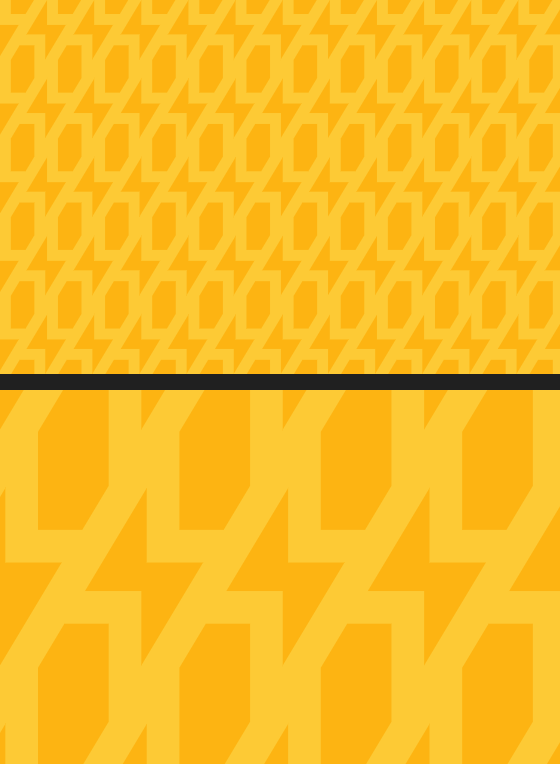
Top, the full canvas; bottom, a detail of the centre.
Reproduce this pattern procedurally as a Shadertoy shader.

```glsl
// Two-tone lattice of lightning bolts alternating with clipped-corner hexagons.
// Both shapes are distance fields that share one slanted band; the hexagons sit
// half a cell away from the bolts. All lengths are fractions of canvas height.

const vec3 GROUND_COLOR = vec3(0.992, 0.792, 0.208);
const vec3 SHAPE_COLOR  = vec3(0.992, 0.706, 0.071);

const vec2  CELL         = vec2(0.12602, 0.21025); // spacing of the repeats
const vec2  BOLT_ORIGIN  = vec2(0.1234, 0.9207);   // centre of one bolt
const vec2  SLANT_NORMAL = vec2(0.8575, -0.5145);  // unit normal of the slanted sides

const float BOLT_BAND    = 0.0386;                 // half width between slanted sides
const vec2  BOLT_NOTCH   = vec2(0.0024, 0.0127);   // inner corner of the upper notch
const float HEX_BAND     = 0.0394;
const vec2  HEX_HALF     = vec2(0.0315, 0.0633);   // half size before corner clipping

// Offset from the centre of the nearest cell
vec2 repeatCell(vec2 p) {
    return (fract(p / CELL + 0.5) - 0.5) * CELL;
}

float slantedBand(vec2 p, float halfWidth) {
    return abs(dot(p, SLANT_NORMAL)) - halfWidth;
}

// Slanted band with the upper right and lower left quadrants cut away
float boltDistance(vec2 p) {
    vec2 upper = p - BOLT_NOTCH;
    vec2 lower = -p - BOLT_NOTCH;
    float notches = max(min(upper.x, upper.y), min(lower.x, lower.y));
    return max(slantedBand(p, BOLT_BAND), notches);
}

// Upright box with two opposite corners clipped by the band
float hexagonDistance(vec2 p) {
    vec2 box = abs(p) - HEX_HALF;
    return max(max(box.x, box.y), slantedBand(p, HEX_BAND));
}

void mainImage(out vec4 fragColor, in vec2 fragCoord) {
    float pixel = 1.0 / iResolution.y;
    vec2 p = fragCoord * pixel - BOLT_ORIGIN;

    float bolt = boltDistance(repeatCell(p));
    float hexagon = hexagonDistance(repeatCell(p + 0.5 * CELL));

    // Edge coverage across one pixel
    float coverage = clamp(0.5 - min(bolt, hexagon) / pixel, 0.0, 1.0);
    fragColor = vec4(mix(GROUND_COLOR, SHAPE_COLOR, coverage), 1.0);
}
```
